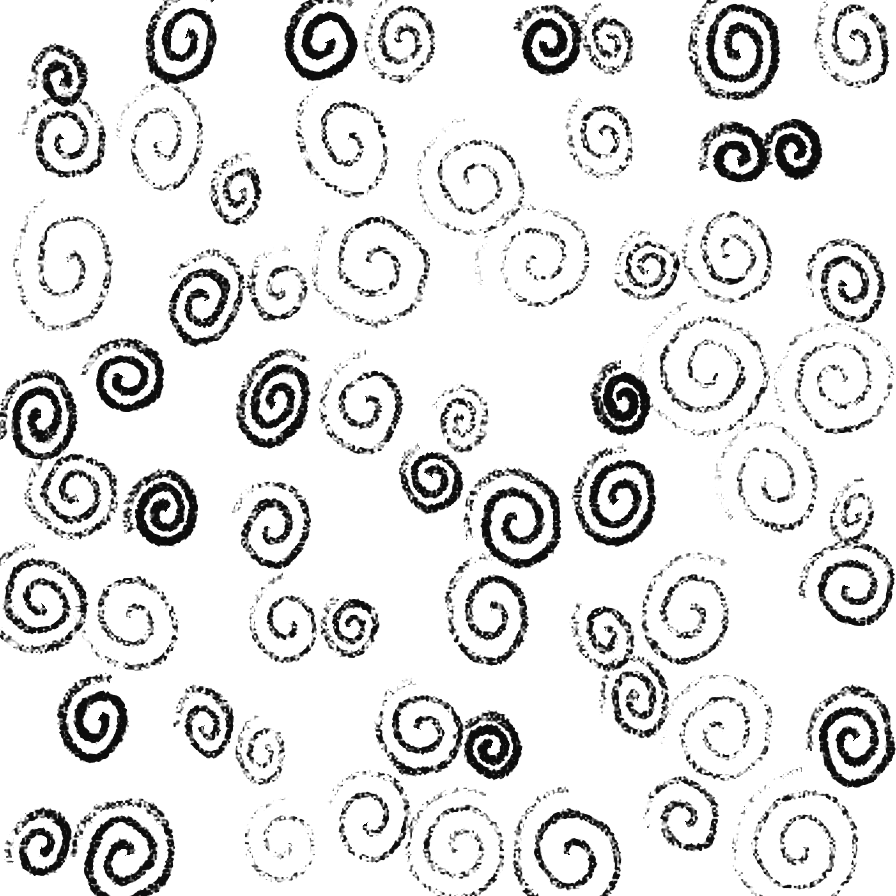
A WebGL 2 fragment shader for this pattern:

```glsl
#version 300 es
precision highp float;
precision highp int;
// Scattered charcoal spirals on white paper. A jittered grid gives the centres,
// neighbour spacing sets each radius, and the distance to the spiral arms sets
// how much ink a fine noise grain lets through.

uniform vec2 u_resolution;
out vec4 outColor;

const float TAU = 6.2831853;
const float GRID = 8.0;

// Integer hash: three random values per lattice cell and seed
vec3 hash3(vec2 cell, int seed) {
  uvec3 v = uvec3(ivec3(ivec2(cell), seed));
  v = v * 1664525u + 1013904223u;
  v.x += v.y * v.z; v.y += v.z * v.x; v.z += v.x * v.y;
  v ^= v >> 16u;
  v.x += v.y * v.z; v.y += v.z * v.x; v.z += v.x * v.y;
  return vec3(v >> 8u) / 16777216.0;
}

float noise(vec2 p, int seed) {
  vec2 i = floor(p), f = fract(p);
  f = f * f * (3.0 - 2.0 * f);
  float low = mix(hash3(i, seed).x, hash3(i + vec2(1, 0), seed).x, f.x);
  float high = mix(hash3(i + vec2(0, 1), seed).x, hash3(i + vec2(1, 1), seed).x, f.x);
  return mix(low, high, f.y);
}

// Spiral centre in xy, relative size in z
vec3 seedPoint(vec2 cell) {
  vec3 h = hash3(cell, 1);
  float rowShift = mod(cell.y, 2.0) < 0.5 ? -0.13 : 0.13;
  vec2 centre = (cell + 0.5 + (h.xy - 0.5) * 0.55 + vec2(rowShift, 0.0)) / GRID;
  return vec3(centre, mix(0.65, 1.4, h.z));
}

// Radius that shares the gap to each neighbour by relative size
float spiralRadius(vec2 cell, vec3 self) {
  float radius = 0.085;
  for (int y = -1; y <= 1; y++)
    for (int x = -1; x <= 1; x++) {
      if (x == 0 && y == 0) continue;
      vec3 other = seedPoint(cell + vec2(x, y));
      float gap = distance(self.xy, other.xy);
      radius = min(radius, 1.2 * gap * self.z / (self.z + other.z));
    }
  return max(radius, 0.037);
}

// Ink coverage of one spiral at point p
float spiralInk(vec2 p, vec2 cell) {
  vec3 self = seedPoint(cell);
  float radius = spiralRadius(cell, self);
  vec2 centre = clamp(self.xy, 0.045, 0.955);
  vec3 shape = hash3(cell, 2), touch = hash3(cell, 3);

  // Tilted ellipse space, mostly taller than wide
  float tilt = (shape.x - 0.5) * 0.9;
  vec2 stretch = vec2(mix(0.72, 1.02, shape.y), 1.0);
  vec2 q = mat2(cos(tilt), sin(tilt), -sin(tilt), cos(tilt)) * (p - centre) / stretch;
  float r = length(q);
  if (r > radius + 0.02) return 0.0;
  float toPaper = 1.0 / length(q / max(r, 1e-4) / stretch);

  // Outer end lies near the top or the left, depending on winding
  bool clockwise = shape.z < 0.5;
  float endAngle = (clockwise ? 1.7 : 3.4) + (touch.x - 0.5) * 1.1;
  float sweep = (atan(q.y, q.x) - endAngle) * (clockwise ? 1.0 : -1.0);
  float turnsBack = fract(sweep / TAU);
  float turns = mix(1.7, 2.5, touch.y) + 8.0 * max(radius - 0.05, 0.0);

  // Small spirals are drawn with heavier pressure
  float heavy = clamp(touch.z * 0.95 + (0.052 - radius) * 14.0, 0.0, 1.0);
  float halfWidth = mix(0.0054, 0.0086, heavy);
  float density = mix(0.56, 1.08, heavy) + 0.25 * (noise(p * 16.0, 4) - 0.5);
  float wobble = (noise(p * 38.0, 5) - 0.5) * 0.007;

  float ink = 0.0;
  for (int arm = 0; arm < 4; arm++) {
    float t = 1.0 - (turnsBack + float(arm)) / turns;
    if (t < 0.0) break;
    float armRadius = radius * (0.08 + 0.92 * pow(t, 0.85));
    float slope = radius * 0.85 / (TAU * turns * max(armRadius, 0.004));
    float d = abs(r - armRadius + wobble) * toPaper * inversesqrt(1.0 + slope * slope);
    float fade = 1.0 - 0.42 * smoothstep(0.72, 1.0, t);
    ink = max(ink, density * fade * (1.0 - smoothstep(0.3, 1.0, d / halfWidth)));
  }
  return ink;
}

void main() {
  vec2 p = gl_FragCoord.xy / u_resolution;
  vec2 home = floor(p * GRID);

  // Strongest stroke among the surrounding cells
  float cover = 0.0;
  for (int y = -1; y <= 1; y++)
    for (int x = -1; x <= 1; x++) {
      vec2 cell = home + vec2(x, y);
      if (any(lessThan(cell, vec2(0))) || any(greaterThanEqual(cell, vec2(GRID)))) continue;
      cover = max(cover, spiralInk(p, cell));
    }

  // Paper grain breaks the strokes into crumbs
  float grain = 0.24 + 0.76 * noise(p * 390.0, 6);
  float ink = smoothstep(-0.24, 0.24, cover - grain);
  outColor = vec4(vec3(1.0 - 0.95 * ink), 1.0);
}
```
